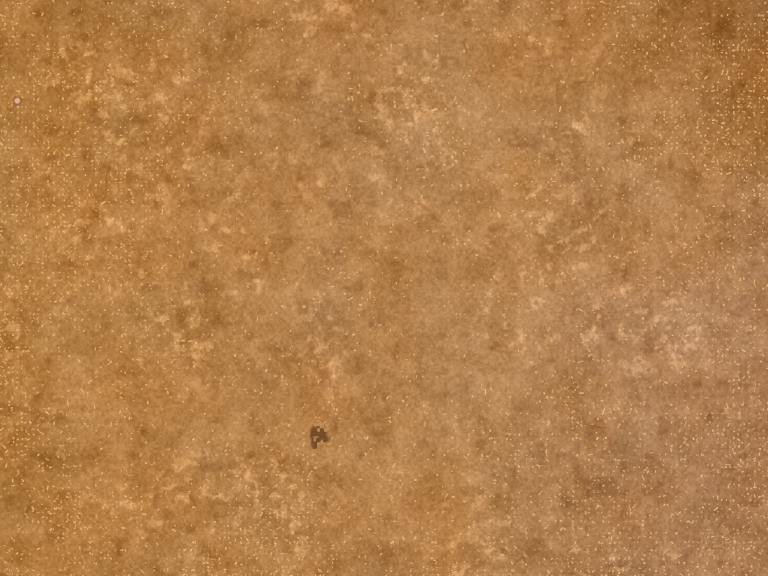
Reproduce this texture procedurally as a Shadertoy shader.

```glsl
float hash(vec2 p) {
    vec3 q = fract(vec3(p.xyx) * 0.1031);
    q += dot(q, q.yzx + 33.33);
    return fract((q.x + q.y) * q.z);
}

float noise(vec2 p) {
    vec2 i = floor(p), f = fract(p);
    f = f * f * (3.0 - 2.0 * f);
    return mix(mix(hash(i), hash(i + vec2(1, 0)), f.x),
               mix(hash(i + vec2(0, 1)), hash(i + vec2(1, 1)), f.x), f.y);
}

float fbm(vec2 p) {
    float sum = 0.0, amp = 0.5;
    for (int i = 0; i < 5; i++) {
        sum += amp * noise(p);
        p = mat2(1.6, 1.2, -1.2, 1.6) * p + 17.3;
        amp *= 0.55;
    }
    return sum / 1.055;
}

// One randomly turned chip per occupied grid cell
float flecks(vec2 p, float freq, float density, float seed) {
    vec2 cell = floor(p * freq) + seed;
    vec2 center = 0.35 + 0.3 * vec2(hash(cell + 3.1), hash(cell + 8.7));
    vec2 q = (fract(p * freq) - center) / freq;
    float angle = 6.2832 * hash(cell + 21.4);
    vec2 dir = vec2(cos(angle), sin(angle));
    float halfLength = mix(0.03, 0.22, pow(hash(cell + 35.2), 2.0)) / freq;
    q -= dir * clamp(dot(q, dir), -halfLength, halfLength);
    float width = mix(0.0005, 0.0013, hash(cell + 47.9));
    float px = 1.0 / iResolution.y;
    float chip = 1.0 - smoothstep(width - 0.5 * px, width + 0.8 * px, length(q));
    return chip * step(hash(cell + 59.6), density) * mix(0.3, 1.0, hash(cell + 71.3));
}

void mainImage(out vec4 fragColor, in vec2 fragCoord) {
    vec2 p = fragCoord / iResolution.y;
    vec2 uv = fragCoord / iResolution.xy;
    vec2 fromCenter = uv - 0.5;

    // Broad lighting: warm left, dull lower right, dark upper right
    vec3 color = vec3(0.71, 0.51, 0.31);
    color += vec3(0.0, -0.012, -0.045) * smoothstep(0.45, 0.0, uv.x);
    color += vec3(-0.02, -0.005, 0.04) * smoothstep(0.55, 1.0, uv.x) * smoothstep(0.85, 0.35, uv.y);
    color -= vec3(0.09, 0.09, 0.08) * smoothstep(0.7, 1.05, uv.x) * smoothstep(0.5, 1.0, uv.y);
    color -= 0.09 * dot(fromCenter, fromCenter);

    // Clouded surface with mottles and faint vertical wear
    vec2 warp = 0.012 * vec2(noise(p * 30.0), noise(p * 30.0 + 50.0));
    float cloud = fbm(p * 5.0 + 4.0) - 0.5;
    float mottle = fbm((p + warp) * 24.0) - 0.5;
    float wear = noise(p * vec2(45.0, 4.0) + 90.0) - 0.5;
    color += 0.07 * cloud + 0.17 * mottle + 0.015 * wear;
    color += vec3(0.02, -0.004, -0.025) * (fbm(p * 9.0 + 31.0) - 0.5) * 2.0;

    // Soft dark spots and pale scuffs
    float spots = smoothstep(0.66, 0.95, noise(p * 48.0 + 12.0));
    color -= vec3(0.055, 0.055, 0.045) * spots;
    float scuffArea = smoothstep(0.48, 0.68, fbm(p * 7.0 + 62.0));
    float scuffs = smoothstep(0.52, 0.78, fbm(p * 65.0 + 7.0));
    color += vec3(0.11, 0.10, 0.09) * scuffs * (0.25 + scuffArea);

    // Fine grain
    float grain = noise(p * 190.0) + noise(p * 330.0 + 40.0) - 1.0;
    color += 0.065 * grain;

    // Pale chips, thicker towards the bottom and the sides
    float rim = smoothstep(0.1, 0.5, max(abs(fromCenter.x), -fromCenter.y));
    float density = (0.06 + 0.13 * rim) * (0.5 + smoothstep(0.35, 0.65, fbm(p * 8.0 + 23.0)));
    float chips = 0.0;
    for (int i = 0; i < 4; i++) {
        float layer = float(i);
        chips = max(chips, flecks(p + 0.37 * layer, 55.0 + 28.0 * layer, density, 113.0 * layer));
    }
    color = mix(color, vec3(0.95, 0.78, 0.53), 0.8 * chips);

    // Crusted blemish and a small pale pit
    vec2 blemish = (p - vec2(0.553, 0.245)) / vec2(0.016, 0.027);
    float crust = 1.0 - smoothstep(0.6, 1.1, length(blemish) + 0.7 * (noise(p * 110.0) - 0.5));
    float crumbs = smoothstep(0.4, 0.65, noise(p * 170.0 + 5.0));
    color = mix(color, mix(vec3(0.40, 0.25, 0.12), vec3(0.73, 0.54, 0.34), crumbs), 0.8 * crust);
    float pit = length(p - vec2(0.030, 0.825));
    color = mix(color, vec3(0.48, 0.28, 0.17), 0.6 * (1.0 - smoothstep(0.005, 0.011, pit)));
    color = mix(color, vec3(0.88, 0.69, 0.58), 1.0 - smoothstep(0.003, 0.007, pit));

    fragColor = vec4(clamp(color, 0.0, 1.0), 1.0);
}
```
